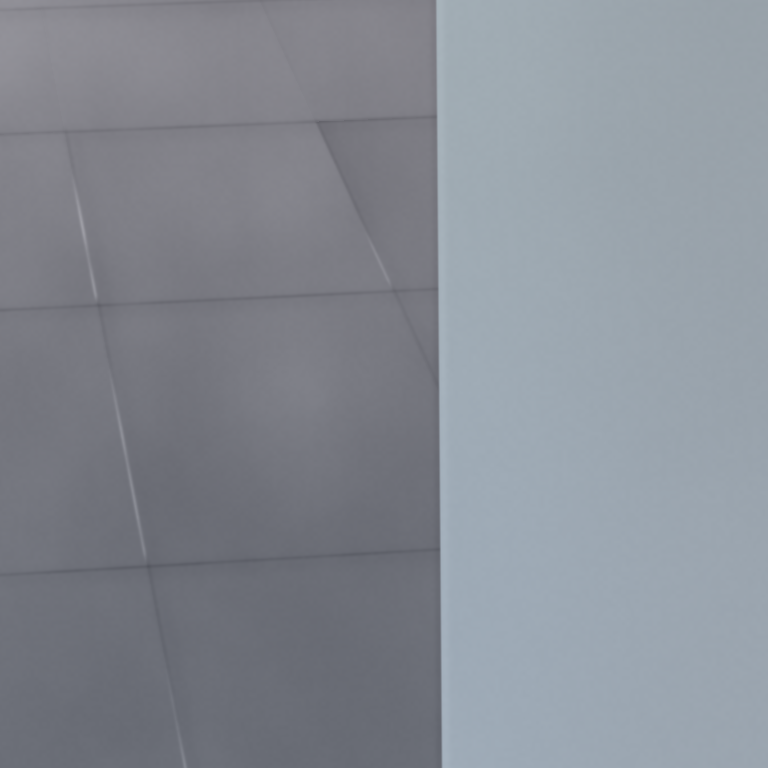
This texture is drawn by a Shadertoy shader. Its source:

```glsl
// A worn grey tile floor seen in perspective beside a smooth pale blue panel.
// The floor is mapped to row and column numbers whose integers are the seams;
// soft light pools, noise stains and broken seam glints give it wear.

#define ROW_HORIZON 1.95
#define ROW_START 0.5886
#define ROW_STEP 0.150
#define VANISH vec2(-0.15, 2.06)
#define COLUMN_START 0.19
#define COLUMN_STEP 0.27
#define SEAM_WIDTH 0.0026
#define SEAM_DEPTH 0.045
#define STAIN_DEPTH 0.055
#define GRAIN_DEPTH 0.008

float hash(vec2 p) {
    return fract(sin(dot(p, vec2(127.1, 311.7))) * 43758.5453);
}

float noise(vec2 p) {
    vec2 i = floor(p), f = fract(p);
    f = f * f * (3.0 - 2.0 * f);
    return mix(mix(hash(i), hash(i + vec2(1, 0)), f.x),
               mix(hash(i + vec2(0, 1)), hash(i + vec2(1, 1)), f.x), f.y);
}

float fbm(vec2 p) {
    float sum = 0.0, amp = 0.5;
    for (int i = 0; i < 5; i++) {
        sum += amp * noise(p);
        p = mat2(1.6, 1.2, -1.2, 1.6) * p + 7.3;
        amp *= 0.5;
    }
    return sum;
}

// Soft elliptical pool of light or shade
float pool(vec2 p, vec2 centre, vec2 radius) {
    vec2 q = (p - centre) / radius;
    return exp(-dot(q, q));
}

float line(float d, float width) {
    return exp(-d * d / (width * width));
}

vec3 floorColor(vec2 p, float pixel) {
    // Perspective tile coordinates
    float level = (p.y - 0.066 * p.x) / (1.0 - 0.03 * p.x);
    float depth = ROW_HORIZON - level;
    float row = (1.0 / depth - ROW_START) / ROW_STEP;
    float fall = VANISH.y - p.y;
    float column = ((p.x - VANISH.x) / fall - COLUMN_START) / COLUMN_STEP;
    vec2 tile = floor(vec2(column, row));
    float along = fract(row);

    // Signed distances to the nearest seams, in canvas units
    float rowDist = (fract(row + 0.5) - 0.5) * ROW_STEP * depth * depth;
    float colDist = (fract(column + 0.5) - 0.5) * COLUMN_STEP * fall;
    float seamId = floor(column + 0.5);
    float width = max(SEAM_WIDTH, pixel);

    // Base light, falling off towards the viewer and the panel
    vec3 col = mix(vec3(0.405, 0.418, 0.453), vec3(0.525, 0.522, 0.550),
                   smoothstep(-0.1, 1.05, p.y));
    float light = 0.012 * (hash(tile + 3.0) - 0.5);
    light += 0.055 * pool(p, vec2(0.0, 0.93), vec2(0.08, 0.10));
    light += 0.022 * pool(p, vec2(0.22, 0.93), vec2(0.14, 0.06));
    light += 0.020 * pool(p, vec2(0.33, 0.76), vec2(0.12, 0.08));
    light += 0.025 * pool(p, vec2(0.35, 0.49), vec2(0.10, 0.12));
    light -= 0.022 * pool(p, vec2(0.24, 0.42), vec2(0.06, 0.12));
    light -= 0.025 * pool(p, vec2(0.11, 0.63), vec2(0.05, 0.06));
    light -= 0.020 * pool(p, vec2(0.55, 0.70), vec2(0.12, 0.25));

    // Shade cast beyond the right seam in the second row
    float beyond = smoothstep(-0.002, 0.004, colDist) * step(0.5, seamId);
    light -= 0.055 * beyond * exp(-colDist / 0.07) * step(1.0, row)
           * step(row, 2.0) * smoothstep(0.0, 0.9, along);

    // Stains and fine grain
    light += STAIN_DEPTH * (fbm(p * vec2(7.0, 6.0) + 2.0) - 0.48);
    light += GRAIN_DEPTH * (noise(p * 190.0) - 0.5);

    // Dark cross seams with a faint wider smudge
    float wear = 0.6 + 0.6 * noise(p * vec2(24.0, 9.0));
    light -= SEAM_DEPTH * wear * line(rowDist, width);
    light -= 0.014 * line(rowDist + 0.006, 0.012);

    // Receding seams: dark at the far end, glinting at the near end
    float faint = mix(1.0, 0.3, smoothstep(1.9, 2.1, row));
    float near = smoothstep(0.0, 0.06, along) * (1.0 - smoothstep(0.45, 0.8, along));
    near *= mix(1.0, smoothstep(0.4, 0.1, along), step(0.5, seamId));
    float glint = 0.085 * near * (0.5 + noise(p * 30.0)) * step(row, 2.0);
    glint *= mix(1.0, 0.25, step(0.5, seamId) * step(row, 1.0));
    light += glint * line(colDist, width);
    light -= 0.028 * faint * (1.0 - near) * line(colDist - 0.002, width * 1.3);
    light -= 0.010 * faint * line(colDist - 0.012, 0.012);
    return col + light;
}

vec3 panelColor(vec2 p, float fromEdge) {
    vec3 upper = mix(vec3(0.630, 0.675, 0.705), vec3(0.595, 0.632, 0.662),
                     smoothstep(0.0, 0.40, fromEdge));
    vec3 lower = mix(vec3(0.618, 0.667, 0.715), vec3(0.605, 0.645, 0.685),
                     smoothstep(0.0, 0.42, fromEdge));
    vec3 col = mix(lower, upper, smoothstep(0.1, 0.95, p.y));
    col += 0.016 * (fbm(p * 4.0 + 11.0) - 0.48);
    col += GRAIN_DEPTH * (noise(p * 170.0) - 0.5);
    return col + 0.025 * line(fromEdge - 0.005, 0.006);
}

void mainImage(out vec4 fragColor, in vec2 fragCoord) {
    vec2 p = fragCoord / iResolution.xy;
    float pixel = 1.0 / min(iResolution.x, iResolution.y);

    // The panel edge leans slightly and blends over a soft border
    float fromEdge = p.x - (0.5755 - 0.0075 * p.y);
    float soft = max(0.0018, pixel);
    vec3 ground = floorColor(p, pixel) - 0.025 * line(fromEdge + 0.003, 0.005);
    vec3 col = mix(ground, panelColor(p, fromEdge), smoothstep(-soft, soft, fromEdge));
    fragColor = vec4(col, 1.0);
}
```
